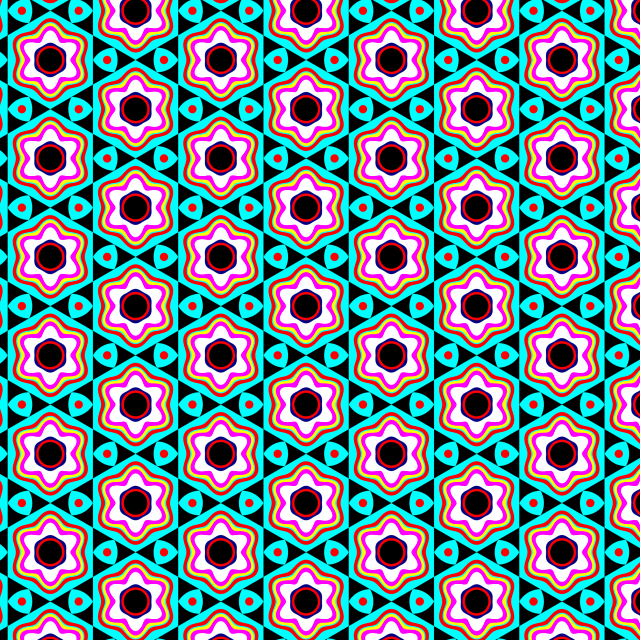
Write a Shadertoy shader that draws this pattern.

```glsl
// Hexagonal lattice of six-petal banded flowers with dotted Reuleaux triangles between them.
#define REPEATS 6.5                 // lattice periods down the canvas
#define ORIGIN vec2(-0.141, 0.141)  // one flower centre, in periods from the middle
#define DOT_RADIUS 0.042
#define EYE_RADIUS 0.119
#define EYE_RIM 0.144
#define CYAN vec3(0.0, 1.0, 1.0)
#define RED vec3(1.0, 0.0, 0.0)
#define MAGENTA vec3(1.0, 0.0, 1.0)
#define YELLOW vec3(1.0, 1.0, 0.0)
#define NAVY vec3(0.0, 0.0, 0.5)

const float SQRT3 = 1.7320508;
const float PI = 3.14159265;

// Offset from the nearest centre of a triangular lattice with unit spacing
vec2 nearestCentre(vec2 p) {
    vec2 cell = vec2(SQRT3, 1.0);
    vec2 a = mod(p + 0.5 * cell, cell) - 0.5 * cell;
    vec2 b = mod(p, cell) - 0.5 * cell;
    return dot(a, a) < dot(b, b) ? a : b;
}

// Fold the plane into one 30 degree wedge, returned as (radius, angle)
vec2 foldWedge(vec2 q) {
    float sector = PI / 3.0;
    float angle = mod(atan(q.y, q.x) + 0.5 * sector, sector) - 0.5 * sector;
    return vec2(length(q), abs(angle));
}

// Reuleaux triangle whose corners are the edge midpoints of the gap triangle
float reuleaux(vec2 f) {
    float nearCorner = length(f - vec2(0.25 * SQRT3, 0.0));
    float farCorner = length(f - vec2(0.375 * SQRT3, -0.125));
    return max(nearCorner, farCorner) - 0.25;
}

// Wavy circle with six petals
float petals(vec2 polar, float radius, float wave) {
    return polar.x - radius + wave * cos(6.0 * polar.y);
}

// Paint a shape over the colour with a one-pixel soft edge
void paint(inout vec3 color, vec3 ink, float dist, float pixel) {
    color = mix(color, ink, smoothstep(0.7 * pixel, -0.7 * pixel, dist));
}

void mainImage(out vec4 fragColor, in vec2 fragCoord) {
    float pixel = REPEATS / iResolution.y;
    vec2 p = (fragCoord - 0.5 * iResolution.xy) * pixel - ORIGIN;
    vec2 polar = foldWedge(nearestCentre(p));
    vec2 f = polar.x * vec2(cos(polar.y), sin(polar.y));

    // Black gaps, dotted triangles and hexagon ground
    vec3 color = vec3(0.0);
    paint(color, CYAN, reuleaux(f), pixel);
    paint(color, RED, length(f - vec2(1.0 / SQRT3, 0.0)) - DOT_RADIUS, pixel);
    paint(color, CYAN, f.x - 0.25 * SQRT3, pixel);

    // Flower bands, from the rim inward
    paint(color, RED, petals(polar, 0.387, 0.037), pixel);
    paint(color, CYAN, petals(polar, 0.348, 0.038), pixel);
    paint(color, YELLOW, petals(polar, 0.335, 0.039), pixel);
    paint(color, MAGENTA, petals(polar, 0.302, 0.043), pixel);
    paint(color, vec3(1.0), petals(polar, 0.252, 0.048), pixel);

    // Eye
    paint(color, NAVY, petals(polar, 0.168, 0.007), pixel);
    paint(color, RED, polar.x - EYE_RIM, pixel);
    paint(color, vec3(0.0), polar.x - EYE_RADIUS, pixel);

    fragColor = vec4(color, 1.0);
}
```
